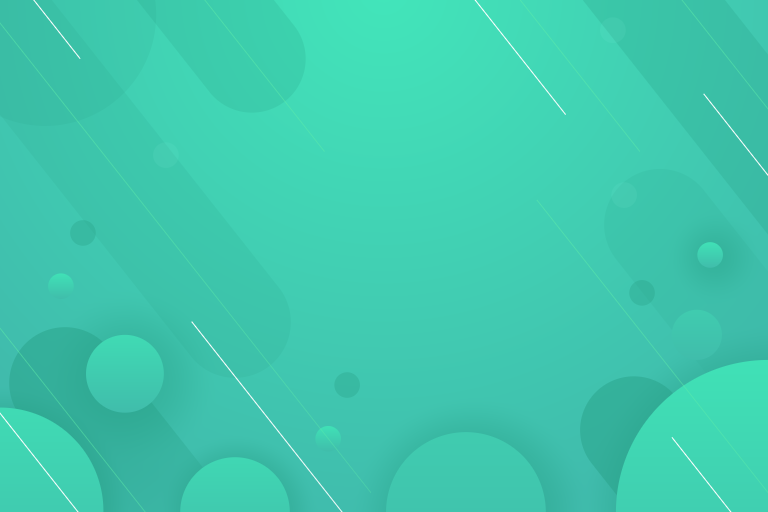
A Shadertoy shader for this background:

```glsl
#define CANVAS vec2(150.0, 100.0)
#define SLANT vec2(0.620, -0.785)
#define GLOW_CENTRE vec2(75.0, 102.0)
#define GLOW_RADIUS 105.0
#define GLOW_COLOR vec3(0.26, 0.90, 0.73)
#define EDGE_COLOR vec3(0.25, 0.735, 0.675)
#define SHADE_COLOR vec3(0.15, 0.62, 0.52)
#define DISC_TOP vec3(0.25, 0.87, 0.71)
#define DISC_BASE vec3(0.25, 0.74, 0.67)
#define STREAK_COLOR vec3(0.37, 0.93, 0.66)
#define SHADOW_ALPHA 0.38
#define DOT_RADIUS 2.5

// Capsules: end centre, radius, shade; negative shade runs up the slant
const vec4 CAPSULES[6] = vec4[](
    vec4(49.2, 88.5, 10.5, -0.20), vec4(45.9, 37.1, 10.9, -0.14),
    vec4(164.9, 52.9, 10.9, -0.25), vec4(128.9, 56.1, 10.9, 0.13),
    vec4(12.7, 25.2, 10.9, 0.45), vec4(123.8, 16.0, 10.5, 0.45));

// Discs: centre, radius, shadow spread
const vec4 DISCS[9] = vec4[](
    vec4(24.4, 27.0, 7.6, 10.0), vec4(0.0, 0.2, 20.2, 5.0),
    vec4(45.9, 0.0, 10.7, 5.0), vec4(91.0, 0.0, 15.6, 8.0),
    vec4(150.0, 0.0, 29.7, 8.0), vec4(138.7, 50.2, 2.5, 7.0),
    vec4(136.1, 34.6, 4.9, 0.0), vec4(11.9, 44.1, 2.5, 0.0),
    vec4(64.1, 14.3, 2.5, 0.0));
const float DISC_SHINE[9] = float[](0.9, 0.9, 0.8, 0.45, 1.1, 1.1, 0.45, 1.1, 1.1);

// Translucent dots: centre, tint (positive lightens, negative darkens)
const vec3 DOTS[6] = vec3[](
    vec3(119.7, 94.1, 0.10), vec3(32.4, 69.7, 0.10), vec3(121.9, 61.9, 0.10),
    vec3(16.2, 54.5, -0.32), vec3(125.4, 42.8, -0.32), vec3(67.8, 24.8, -0.32));

// Lines: upper end, length
const vec3 WHITE_LINES[6] = vec3[](
    vec3(6.6, 100.0, 14.5), vec3(92.8, 100.0, 28.4), vec3(137.5, 81.6, 21.0),
    vec3(37.5, 37.1, 48.0), vec3(131.3, 14.5, 20.0), vec3(0.0, 19.3, 26.0));
const vec3 STREAKS[6] = vec3[](
    vec3(0.0, 95.5, 116.7), vec3(40.0, 100.0, 37.6), vec3(101.6, 100.0, 37.6),
    vec3(133.2, 100.0, 28.0), vec3(104.9, 60.9, 74.0), vec3(0.0, 35.9, 46.0));

float fill(float dist, float pixel) {
    return clamp(0.5 - dist / pixel, 0.0, 1.0);
}

float slantedLine(vec2 p, vec3 line) {
    vec2 q = p - line.xy;
    return length(q - SLANT * clamp(dot(q, SLANT), 0.0, line.z));
}

void mainImage(out vec4 fragColor, in vec2 fragCoord) {
    vec2 p = fragCoord / iResolution.xy * CANVAS;
    float pixel = CANVAS.y / iResolution.y;

    // Radial backdrop
    float glow = min(length(p - GLOW_CENTRE) / GLOW_RADIUS, 1.0);
    vec3 color = mix(GLOW_COLOR, EDGE_COLOR, glow);

    // Large corner circle and slanted capsules
    float corner = length(p - vec2(8.8, 97.1)) - 21.7;
    color = mix(color, SHADE_COLOR, 0.13 * fill(corner, pixel));
    for (int i = 0; i < 6; i++) {
        vec4 cap = CAPSULES[i];
        vec2 axis = SLANT * sign(cap.w);
        vec2 q = p - cap.xy;
        float along = max(dot(q, axis), 0.0);
        float fade = cap.w > 0.0 ? 1.0 - smoothstep(0.0, 60.0, along) : 1.0;
        float dist = length(q - axis * along) - cap.z;
        color = mix(color, SHADE_COLOR, abs(cap.w) * fade * fill(dist, pixel));
    }

    // Translucent dots
    for (int i = 0; i < 6; i++) {
        vec3 tint = DOTS[i].z > 0.0 ? vec3(0.5, 0.93, 0.85) : SHADE_COLOR;
        float dist = length(p - DOTS[i].xy) - DOT_RADIUS;
        color = mix(color, tint, abs(DOTS[i].z) * fill(dist, pixel));
    }

    // Shaded discs over soft shadows
    for (int i = 0; i < 9; i++) {
        vec4 disc = DISCS[i];
        vec2 q = p - disc.xy;
        if (disc.w > 0.0) {
            float gap = length(q - vec2(0.12, -0.06) * disc.w) - disc.z;
            float shadow = 1.0 - smoothstep(-0.3 * disc.w, disc.w, gap);
            color = mix(color, SHADE_COLOR, SHADOW_ALPHA * shadow);
        }
        float height = clamp(0.5 + 0.5 * q.y / disc.z, 0.0, 1.0);
        vec3 surface = mix(DISC_BASE, DISC_TOP, height * DISC_SHINE[i]);
        color = mix(color, surface, fill(length(q) - disc.z, pixel));
    }

    // Fine green streaks, then white lines
    for (int i = 0; i < 6; i++) {
        float streak = fill(slantedLine(p, STREAKS[i]) - 0.08, pixel);
        color = mix(color, STREAK_COLOR, 0.55 * streak);
    }
    for (int i = 0; i < 6; i++) {
        float line = fill(slantedLine(p, WHITE_LINES[i]) - 0.10, pixel);
        color = mix(color, vec3(1.0), line);
    }
    fragColor = vec4(color, 1.0);
}
```
